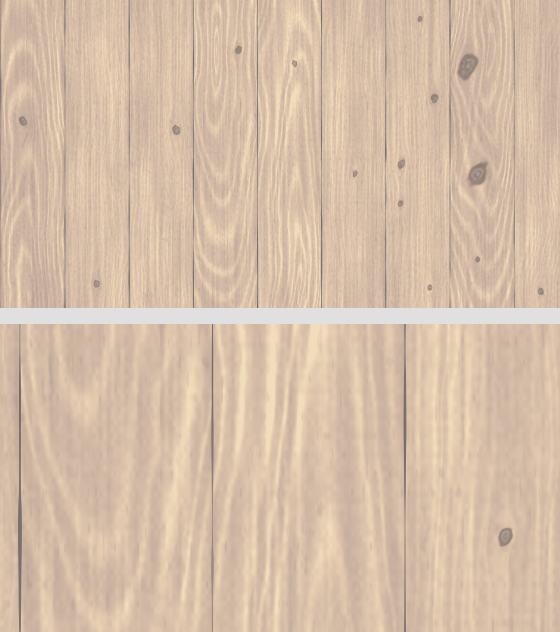
Top: the whole. Bottom: its middle third, enlarged.
Write a Shadertoy shader that draws this texture.

```glsl
// Pale weathered pine boards standing side by side, split by thin dark seams.
// Each board's growth rings are contours of a stretched distance field, bent
// around scattered knots, then overlaid with fibre, blotches and pores.

float hash(vec2 p) {
    return fract(sin(dot(p, vec2(127.1, 311.7))) * 43758.5);
}

float noise(vec2 p) {
    vec2 i = floor(p), f = fract(p);
    f = f * f * (3.0 - 2.0 * f);
    return mix(mix(hash(i), hash(i + vec2(1, 0)), f.x),
               mix(hash(i + vec2(0, 1)), hash(i + vec2(1, 1)), f.x), f.y);
}

float fbm(vec2 p) {
    float sum = 0.0, amp = 0.5;
    for (int i = 0; i < 4; i++) {
        sum += amp * noise(p);
        p = p * 2.03 + 7.1;
        amp *= 0.5;
    }
    return sum / 0.94;
}

// Bright growth-ring lines; arched boards show long nested arches
float growthRings(vec2 q, float id, bool arched) {
    vec2 seed = vec2(id * 17.3, id * 5.1);
    q.x += 0.22 * (noise(vec2(q.x * 2.5, q.y * 8.0) + seed) - 0.5)
         + 0.03 * (noise(vec2(q.x * 9.0, q.y * 30.0) + seed) - 0.5);
    float ring = q.x * 16.0;
    if (arched) {
        bool hanging = mod(id, 2.0) > 0.5;
        vec2 heart = vec2(0.3 * (hash(seed) - 0.5), hanging ? 0.46 : 0.02);
        ring = 12.0 * length((q - heart) * vec2(1.0, hanging ? 1.4 : 0.85));
    }
    ring += 0.9 * noise(vec2(ring * 0.8, id));
    return pow(0.5 + 0.5 * cos(6.2832 * ring), 2.5);
}

void mainImage(out vec4 fragColor, in vec2 fragCoord) {
    const float boardWidth = 0.1146;
    vec2 p = fragCoord / iResolution.x;
    float height = iResolution.y / iResolution.x;
    float aa = 1.0 / iResolution.x;

    // Board index and position across the board, -0.5 to 0.5
    float across = (p.x - 0.0014) / boardWidth;
    float id = floor(across);
    vec2 q = vec2(across - id - 0.5, p.y);
    bool arched = mod(id + 1.0, 4.0) < 1.5 && id < 7.5;

    // Knots: stacked in height, pushing the grain aside
    bool knotty = id == 7.0;
    int count = knotty ? 3 : (id == 6.0 ? 5 : 1);
    float bend = 0.0, knot = 0.0, rim = 0.0, halo = 0.0, knotGrain = 0.0;
    for (int j = 0; j < count; j++) {
        vec2 seed = vec2(id * 3.7 + 2.0, float(j) * 9.1 + 1.0);
        float jitter = (hash(seed) - 0.5) * (count > 1 ? 0.4 : 0.9);
        vec2 centre = vec2(0.55 * (hash(seed + 4.0) - 0.5),
                           height * (float(j) + 0.5 + jitter) / float(count));
        float radius = knotty && j > 0 ? 0.018 : 0.004 + 0.003 * hash(seed + 8.0);
        vec2 d = (q - centre) * vec2(boardWidth, 1.0);
        d.x += d.y * 0.6 * (hash(seed + 6.0) - 0.5);
        float r = length(d * vec2(1.1, 0.85)) / radius;
        r += 0.35 * (noise(d / radius * 1.6 + seed) - 0.5);
        float soft = 1.5 * aa / radius;
        bend += (q.x - centre.x) * 0.9 * exp(-dot(d, d * vec2(1.0, 0.3)) / (radius * radius * 4.0));
        knot = max(knot, 1.0 - smoothstep(0.95 - soft, 0.95 + soft, r));
        rim = max(rim, exp(-pow((r - 0.9) * 5.5, 2.0)));
        halo = max(halo, exp(-r * r * 0.35));
        knotGrain += sin(r * 16.0) * exp(-r * r);
    }
    vec2 g = vec2(q.x - bend, q.y);
    vec2 flow = vec2((g.x + id) * boardWidth, p.y);

    // Tone: rings, fibres, streaks and worn grey patches
    float wear = fbm(flow * vec2(26.0, 9.0) + id * 11.0);
    float tone = 0.81 + 0.06 * (hash(vec2(id, 3.0)) - 0.5);
    tone += (arched ? 0.24 : 0.09) * (0.4 + 1.2 * wear) * (growthRings(g, id, arched) - 0.34);
    tone += 0.24 * (noise(flow * vec2(380.0, 9.0)) - 0.5);
    tone += 0.15 * (noise(flow * vec2(130.0, 3.5) + id) - 0.5);
    tone += 0.13 * (noise(p * vec2(460.0, 260.0)) - 0.5);
    tone += 0.32 * (wear - 0.5);
    tone -= 0.12 * smoothstep(0.80, 0.95, noise(flow * vec2(440.0, 90.0) + 31.0));
    tone -= 0.12 * halo;

    // Darkening towards the outer edges
    vec2 fromCentre = p - vec2(0.5, 0.5 * height);
    tone -= 0.3 * dot(fromCentre, fromCentre * vec2(1.0, 1.4));
    tone = clamp(tone, -0.1, 1.08);

    // Grey to cream, rosier in between
    vec3 color = mix(vec3(0.60, 0.55, 0.54), vec3(0.92, 0.83, 0.71), tone);
    color -= vec3(0.0, 0.14, 0.10) * tone * tone * (1.0 - tone);

    // Knot heart and brown rim
    vec3 heartColor = vec3(0.58, 0.53, 0.50) + 0.04 * knotGrain
                    + 0.12 * (noise(p * 190.0) - 0.5);
    color = mix(color, heartColor, 0.85 * knot);
    color = mix(color, vec3(0.53, 0.43, 0.39), 0.55 * rim);

    // Seams: slightly wavering, uneven in width and depth
    float wobble = 0.0007 * (noise(vec2(p.y * 25.0, floor(across + 0.5) * 7.0)) - 0.5);
    float seam = abs(fract(across + 0.5) - 0.5) * boardWidth;
    seam = abs(seam + wobble);
    float gap = 0.0003 + 0.0006 * noise(vec2(p.y * 40.0, floor(across + 0.5) * 13.0));
    float depth = 0.45 + 0.5 * noise(vec2(p.y * 18.0, floor(across + 0.5) * 5.0));
    color *= 1.0 - 0.05 * exp(-seam * 400.0);
    color = mix(color, vec3(0.40, 0.37, 0.39), depth * (1.0 - smoothstep(gap - 0.5 * aa, gap + 0.6 * aa, seam)));

    fragColor = vec4(color, 1.0);
}
```
